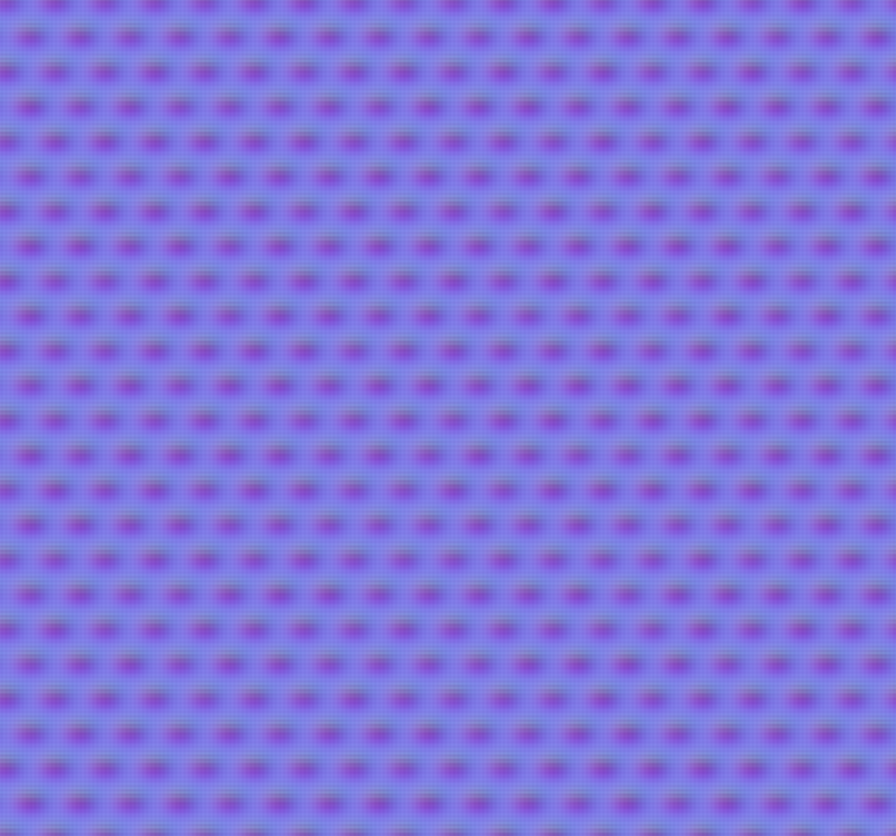
Write a WebGL 2 fragment shader that draws this texture map.

```glsl
#version 300 es
precision highp float;
// Tangent-space normal map of a fine mesh: staggered rows of soft oval pits.

uniform vec2 u_resolution;
out vec4 fragColor;

const vec2 GRID = vec2(18.0, 24.0); // pits across, rows down
const float TAU = 6.2831853;

float hash(vec2 cell) {
    vec3 h = fract(vec3(cell.xyx) * vec3(0.1031, 0.1030, 0.0973));
    h += dot(h, h.yzx + 33.33);
    return fract((h.x + h.y) * h.z);
}

float blob(vec2 d, vec2 radius) {
    d /= radius;
    return exp(-0.5 * dot(d, d));
}

void main() {
    vec2 p = gl_FragCoord.xy / u_resolution * GRID;
    vec3 normal = vec3(0.5, 0.523, 0.92);
    float pitTop = 0.0;

    // Sum the pits around this point; every other row shifts by half a pit
    for (int j = -1; j <= 1; j++) {
        float row = floor(p.y + 0.5) + float(j);
        float shift = 0.12 + 0.5 * mod(row, 2.0);
        for (int i = -1; i <= 1; i++) {
            float column = floor(p.x - shift + 0.5) + float(i);
            vec2 d = (p - vec2(column + shift, row)) * vec2(1.43, 1.0);
            float depth = 0.95 + 0.1 * hash(mod(vec2(column, row), GRID));

            // Side slopes tint red, the walls shift green, the floor loses blue
            float slope = blob(d - vec2(0.0, 0.05), vec2(0.4, 0.28));
            float lowerWall = blob(d + vec2(0.0, 0.12), vec2(0.35, 0.22));
            float upperWall = blob(d - vec2(0.0, 0.24), vec2(0.35, 0.16));
            float pitFloor = blob(d - vec2(0.0, 0.06), vec2(0.33, 0.23));
            normal.r += depth * (0.012 * lowerWall - 0.22 * d.x * slope);
            normal.g += depth * (0.04 * upperWall - 0.22 * lowerWall);
            normal.b -= depth * pitFloor * 0.185;
            pitTop += upperWall;
        }
    }

    // Fine thread grain, strongest on the upper walls
    vec2 grain = cos(TAU * p * vec2(12.0, 8.0));
    normal += vec3(0.009, 0.007, 0.008) * grain.x;
    normal += vec3(0.006, 0.015, 0.01) * grain.y * (0.7 + 1.4 * pitTop);

    fragColor = vec4(clamp(normal, 0.0, 1.0), 1.0);
}
```
